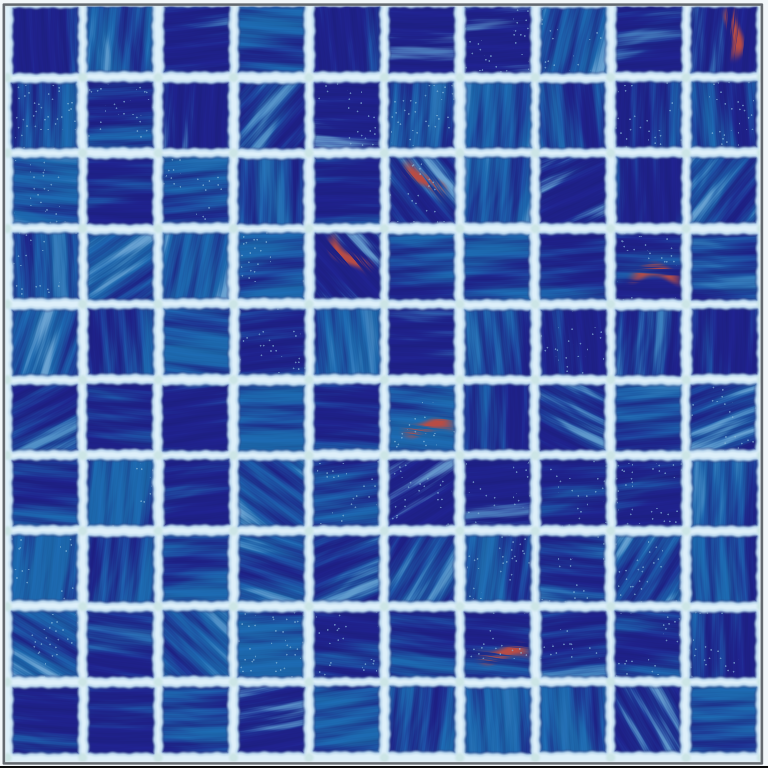
Reproduce this texture procedurally as a Shadertoy shader.

```glsl
// Ten by ten blue glass mosaic with streaked tiles, pale grout and a thin dark frame.

float hash(vec2 p) {
    vec3 q = fract(vec3(p.xyx) * vec3(0.1031, 0.1030, 0.0973));
    q += dot(q, q.yzx + 33.33);
    return fract((q.x + q.y) * q.z);
}

// Layered sines, bent by one another, in the range 0 to 1
float streaks(vec2 p, float seed) {
    float sum = 0.0, amp = 0.5;
    for (int i = 0; i < 4; i++) {
        p.y += 0.25 * sin(p.x * 1.7 + seed);
        sum += amp * sin(p.y + seed * 1.3 + sin(p.x * 0.8 - seed));
        p = p * vec2(1.5, 2.1) + 1.7;
        amp *= 0.6;
    }
    return clamp(0.5 + 0.5 * sum, 0.0, 1.0);
}

// Distance to the nearest scattered point
float cellular(vec2 p) {
    float nearest = 1.0;
    for (int k = 0; k < 9; k++) {
        vec2 cell = floor(p) + vec2(k % 3 - 1, k / 3 - 1);
        vec2 point = cell + vec2(hash(cell), hash(cell + 71.0));
        nearest = min(nearest, length(p - point));
    }
    return nearest;
}

float boxDistance(vec2 p, vec2 halfSize) {
    vec2 d = abs(p) - halfSize;
    return length(max(d, 0.0)) + min(max(d.x, d.y), 0.0);
}

vec3 glass(vec2 p, vec2 id) {
    float seed = 40.0 * hash(id + 3.0);
    float blueness = hash(id + 11.0);
    float rare = hash(id + 23.0);

    // Streaks run mostly along one axis, sometimes diagonally
    float angle = hash(id + 5.0) < 0.6 ? 0.0 : 1.57;
    angle += (hash(id + 7.0) - 0.5) * (rare > 0.75 ? 1.6 : 0.25);
    vec2 q = mat2(cos(angle), -sin(angle), sin(angle), cos(angle)) * p;
    float broad = streaks(q * vec2(2.0, 5.0), seed);
    float fine = streaks(q * vec2(3.0, 24.0), seed + 9.0);

    // Deep blue flowing into mid blue
    float flow = smoothstep(0.25, 0.95, broad * 0.65 + fine * 0.25 + blueness * 0.65 - 0.25);
    vec3 color = mix(vec3(0.12, 0.13, 0.54), vec3(0.11, 0.40, 0.67), flow);
    color *= 0.94 + 0.12 * fine;

    // Milky veins on some tiles
    float vein = smoothstep(0.62, 0.98, broad * 0.8 + fine * 0.25);
    color = mix(color, vec3(0.50, 0.70, 0.86), vein * smoothstep(0.45, 0.95, rare) * 0.8);

    // Copper flakes on a few tiles
    float band = q.y + 0.12 + 0.08 * sin(q.x * 7.0 + seed);
    float flake = smoothstep(0.13, 0.02, abs(band)) * smoothstep(0.42, 0.15, abs(q.x - 0.1));
    flake *= smoothstep(0.25, 0.6, fine) * step(0.94, hash(id + 31.0));
    color = mix(color, vec3(0.72, 0.30, 0.27), flake);

    // Tiny bright specks
    float speck = smoothstep(0.16, 0.04, cellular(p * 9.0 + id * 13.0));
    speck *= step(0.7, hash(id + 43.0)) * step(0.65, hash(floor(p * 5.0) + id * 17.0));
    return mix(color, vec3(0.55, 0.73, 0.86), speck * 0.65);
}

void mainImage(out vec4 fragColor, in vec2 fragCoord) {
    vec2 uv = fragCoord / iResolution.xy;
    float pixel = 1.0 / min(iResolution.x, iResolution.y);

    // Ten repeats each way, inset from the canvas edge
    vec2 grid = (uv - vec2(0.0095, 0.0135)) / vec2(0.0982, 0.0984);
    vec2 id = clamp(floor(grid), 0.0, 9.0);
    vec2 p = grid - id - 0.5;

    // Slightly shifted tiles with uneven edges
    vec2 shift = (vec2(hash(id + 51.0), hash(id + 57.0)) - 0.5) * 0.025;
    vec2 wobble = 0.006 * sin(p.yx * 17.0 + id * 5.3) + 0.004 * sin(p.yx * 41.0 + id.yx * 9.1);
    float edge = boxDistance(p - shift + wobble, vec2(0.425)) - 0.008;
    float soft = max(0.025, 8.0 * pixel);

    // Grout, palest along its middle, slightly green where lines cross
    vec3 grout = mix(vec3(0.70, 0.82, 0.92), vec3(0.87, 0.94, 0.98), smoothstep(0.0, 0.06, edge));
    vec2 corner = 0.5 - abs(p);
    grout = mix(grout, vec3(0.77, 0.88, 0.87), 0.7 * smoothstep(0.09, 0.03, length(corner)));

    // Rim of each tile turns a little darker and greyer
    vec3 tile = glass(p, id);
    tile = mix(tile, vec3(0.20, 0.27, 0.52), 0.45 * smoothstep(-0.04, 0.0, edge));
    vec3 color = mix(tile, grout, smoothstep(-soft, soft, edge));

    // White margin and thin dark frame, heavier at the bottom
    float frame = boxDistance(uv - vec2(0.4985, 0.5), vec2(0.4935, 0.494));
    color = mix(color, vec3(0.95, 0.97, 0.98), smoothstep(-0.004, 0.0, frame));
    float line = 1.0 - smoothstep(0.0007, 0.0007 + 1.5 * pixel, abs(frame));
    color = mix(color, vec3(0.25, 0.27, 0.30), line * 0.8);
    color = mix(color, vec3(0.04), 1.0 - smoothstep(0.002, 0.002 + pixel, uv.y));

    fragColor = vec4(color, 1.0);
}
```
